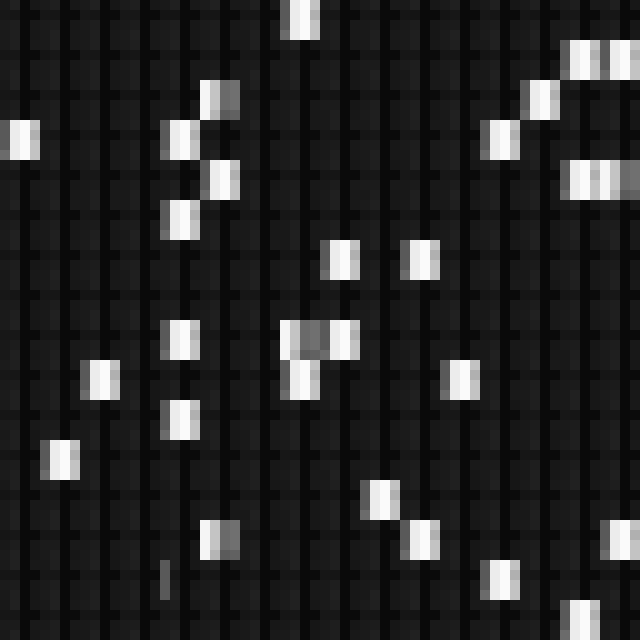
A three.js fragment shader for this pattern:

```glsl
// Sparse bright blocks scattered on a dark, ribbed mosaic of small square tiles.
varying vec2 vUv;

const float CELLS = 16.0;             // cells across the canvas
const float TILES = 4.0;              // tiles across one cell
const float FULL_COUNT = 24.0;        // cells lit over their whole width
const float FADING_COUNT = 4.0;       // cells that fade to the right
const float SLIVER_COUNT = 1.0;       // cells with only a dim left strip
const float GRAIN = 0.012;            // tone variation of the dark tiles
const float PRIME = 257.0;            // one more than the number of cells
const float SHUFFLE_SHIFT = 97.0;

// Grey levels of the four tile columns of a cell, left to right
const vec4 RIB_TONES    = vec4(0.100, 0.112, 0.036, 0.092);
const vec4 FULL_TONES   = vec4(0.350, 0.925, 0.980, 0.765);
const vec4 FADING_TONES = vec4(0.960, 0.770, 0.415, 0.440);
const float SLIVER_TONE = 0.35;
const float NOTCH_TONE  = 0.040;

float hash(vec2 p) {
  vec3 q = fract(vec3(p.xyx) * 0.1031);
  q += dot(q, q.yzx + 33.33);
  return fract((q.x + q.y) * q.z);
}

float wrap(float x) { return floor(mod(x + 0.5, PRIME)); }

// Cubing modulo the prime is a permutation
float cubeWrap(float x) { return wrap(wrap(x * x) * x); }

// Unique shuffled rank of a cell, which keeps the lit share constant
float cellRank(vec2 cell) {
  float index = cell.x + CELLS * cell.y + 1.0;
  return cubeWrap(wrap(cubeWrap(index) + SHUFFLE_SHIFT));
}

float pick(vec4 tones, float column) {
  return dot(tones, vec4(equal(vec4(column), vec4(0.0, 1.0, 2.0, 3.0))));
}

// Dark ribs with a notch on one row and paler patches between them
float ribTone(vec2 sub, vec2 tile) {
  float tone = pick(RIB_TONES, sub.x);
  if (sub.y == 1.0) tone = sub.x > 1.5 ? NOTCH_TONE : 0.085;
  if (sub.x == 1.0 && (sub.y == 0.0 || sub.y == 3.0)) tone = 0.125;
  float grain = GRAIN * (hash(tile) - 0.5);
  return tone + (tone > 0.05 ? grain : 0.3 * grain);
}

float fullTone(vec2 sub) {
  float tone = pick(FULL_TONES, sub.x);
  if (sub.x == 0.0 && sub.y == 3.0) tone = 0.42;
  if (sub.x == 3.0 && sub.y == 1.0) tone = 0.69;
  return tone;
}

float fadingTone(vec2 sub) {
  float tone = pick(FADING_TONES, sub.x);
  return sub.y == 3.0 && sub.x > 0.5 ? tone - 0.06 : tone;
}

float mosaic(vec2 uv) {
  vec2 p = clamp(vec2(uv.x, 1.0 - uv.y), 0.0, 0.99999);  // rows run downwards
  vec2 cell = floor(p * CELLS);
  vec2 tile = floor(p * CELLS * TILES);
  vec2 sub = tile - cell * TILES;
  float rank = cellRank(cell);

  if (rank < FULL_COUNT) return fullTone(sub);
  rank -= FULL_COUNT;
  if (rank < FADING_COUNT) return fadingTone(sub);
  rank -= FADING_COUNT;
  if (rank < SLIVER_COUNT && sub.x == 0.0) return SLIVER_TONE;
  return ribTone(sub, tile);
}

void main() {
  // Average four samples per fragment to smooth the tile edges
  vec2 stepUv = 0.25 * fwidth(vUv);
  float tone = 0.0;
  for (int i = 0; i < 4; i++) {
    float k = float(i);
    vec2 corner = vec2(mod(k, 2.0), floor(k * 0.5)) * 2.0 - 1.0;
    tone += 0.25 * mosaic(vUv + corner * stepUv);
  }
  gl_FragColor = vec4(vec3(tone), 1.0);
}
```
